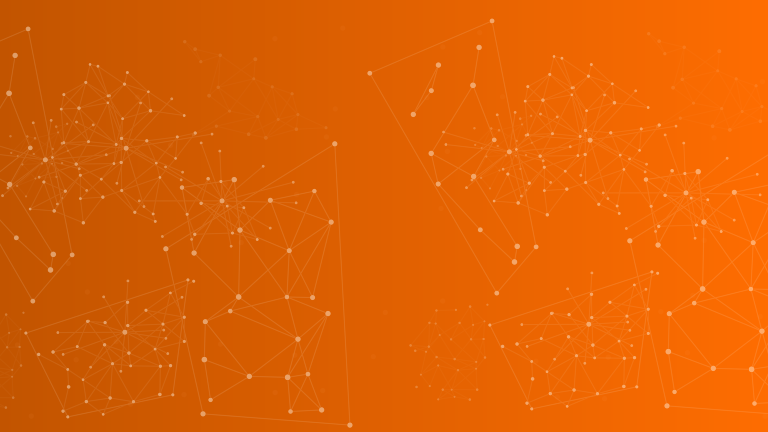
Reproduce this background procedurally as a Shadertoy shader.

```glsl
vec3 hash(vec2 p) {
    vec3 q = fract(p.xyx * vec3(0.1031, 0.1030, 0.0973));
    q += dot(q, q.yzx + 33.33);
    return fract((q.xxy + q.yzz) * q.zyx);
}

float segmentDistance(vec2 p, vec2 a, vec2 b) {
    vec2 ap = p - a, ab = b - a;
    return length(ap - ab * clamp(dot(ap, ab) / dot(ab, ab), 0.0, 1.0));
}

float leftOf(vec2 p, vec2 a, vec2 b) {
    vec2 e = b - a, q = p - a;
    return step(0.0, e.x * q.y - e.y * q.x);
}

// Corners run counterclockwise
float inQuad(vec2 p, vec2 a, vec2 b, vec2 c, vec2 d) {
    return leftOf(p, a, b) * leftOf(p, b, c) * leftOf(p, c, d) * leftOf(p, d, a);
}

// Areas occupied by each kind of network
float region(vec2 p, int kind) {
    if (kind == 0) return max(
        inQuad(p, vec2(0.07, 0.32), vec2(0.17, 0.40), vec2(0.07, 0.91), vec2(-0.21, 0.82)),
        inQuad(p, vec2(0.47, 0.04), vec2(0.80, 0.02), vec2(0.78, 0.65), vec2(0.37, 0.58)));
    if (kind == 1) return max(
        inQuad(p, vec2(0.04, 0.50), vec2(0.62, 0.44), vec2(0.37, 0.83), vec2(0.19, 0.91)),
        inQuad(p, vec2(0.14, 0.04), vec2(0.41, 0.03), vec2(0.45, 0.36), vec2(0.06, 0.24)));
    if (kind == 2)
        return inQuad(p, vec2(0.45, 0.65), vec2(0.80, 0.69), vec2(0.59, 0.87), vec2(0.42, 0.93));
    return max(
        inQuad(p, vec2(-0.15, 0.06), vec2(0.05, 0.04), vec2(0.06, 0.28), vec2(-0.12, 0.26)),
        inQuad(p, vec2(0.02, 0.54), vec2(0.16, 0.54), vec2(0.16, 0.73), vec2(0.02, 0.72)));
}

// xy: node position, z: visibility
vec3 nodeAt(vec2 id, float cell, int kind) {
    vec3 h = hash(id + 40.0 + 57.0 * float(kind));
    vec2 pos = (id + 0.1 + 0.8 * h.xy) * cell;
    return vec3(pos, region(pos, kind) * step(h.z, 0.97));
}

float lineMask(vec2 p, vec2 a, vec2 b) {
    return 1.0 - smoothstep(0.0, 0.0005 + 0.9 / iResolution.y, segmentDistance(p, a, b));
}

float discMask(vec2 p, vec2 c, float r) {
    float aa = 0.6 / iResolution.y;
    return 1.0 - smoothstep(r - aa, r + aa, length(p - c));
}

// Jittered nodes joined to their neighbours
float network(vec2 p, float cell, float radius, float lineGlow, int kind) {
    vec2 home = floor(p / cell);
    float dots = 0.0, lines = 0.0;
    for (int j = -1; j <= 1; j++)
    for (int i = -1; i <= 1; i++) {
        vec2 id = home + vec2(i, j);
        vec3 a = nodeAt(id, cell, kind);
        float size = radius * (0.85 + 0.3 * hash(id + 9.0).x);
        dots = max(dots, a.z * discMask(p, a.xy, size));
        for (int k = 0; k < 4; k++) {
            vec2 link = k == 3 ? vec2(1, 0) : vec2(k - 1, 1);
            vec3 b = nodeAt(id + link, cell, kind);
            float keep = step(hash(id * 3.0 + float(k)).y, 0.75);
            lines = max(lines, a.z * b.z * keep * lineMask(p, a.xy, b.xy));
        }
    }
    return max(0.47 * dots, lineGlow * lines);
}

// Outer nodes of a cluster, joined around its rim
float rim(vec2 p, vec2 a, vec2 b, vec2 c, vec2 d, float radius) {
    vec2 corners[4] = vec2[4](a, b, c, d);
    float glow = 0.0;
    for (int k = 0; k < 4; k++) {
        glow = max(glow, 0.12 * lineMask(p, corners[k], corners[(k + 1) % 4]));
        glow = max(glow, 0.47 * discMask(p, corners[k], radius));
    }
    return glow;
}

// Long threads spreading from one node
float fan(vec2 p, vec2 hub, float reach) {
    float glow = 0.47 * discMask(p, hub, 0.0058);
    for (int k = 0; k < 11; k++) {
        vec3 h = hash(hub * 90.0 + float(k) * 7.0);
        float angle = (float(k) + h.x) * 0.571;
        vec2 tip = hub + reach * (0.45 + 0.55 * h.y) * vec2(cos(angle), 0.7 * sin(angle));
        glow = max(glow, 0.09 * lineMask(p, hub, tip));
        glow = max(glow, 0.38 * discMask(p, tip, 0.0032));
    }
    return glow;
}

void mainImage(out vec4 fragColor, in vec2 fragCoord) {
    vec2 uv = fragCoord / iResolution.xy, p = fragCoord / iResolution.y;
    vec3 color = mix(vec3(0.76, 0.33, 0.0), vec3(0.995, 0.425, 0.005), uv.x);
    // Soft scattered specks
    vec2 id = floor(p / 0.12);
    vec3 h = hash(id + 21.0);
    vec2 speck = (id + 0.2 + 0.6 * h.xy) * 0.12;
    color = mix(color, vec3(1.0, 0.65, 0.4), 0.06 * step(h.z, 0.4) * discMask(p, speck, 0.006));
    // The cluster appears twice, the second slightly higher
    vec2 q = uv.x > 0.47 ? p - vec2(1.074, 0.0185) : p;
    float glow = network(q, 0.1, 0.0058, 0.12, 0);
    glow = max(glow, network(q, 0.055, 0.0036, 0.08, 1));
    glow = max(glow, 0.25 * network(q, 0.055, 0.004, 0.1, 2));
    glow = max(glow, 0.5 * network(q, 0.035, 0.0026, 0.06, 3));
    glow = max(glow, rim(q, vec2(0.47, 0.042), vec2(0.81, 0.016), vec2(0.775, 0.667), vec2(0.384, 0.424), 0.006));
    glow = max(glow, rim(q, vec2(0.076, 0.303), vec2(0.167, 0.41), vec2(0.065, 0.933), vec2(-0.218, 0.812), 0.0055));
    glow = max(glow, rim(q, vec2(0.157, 0.035), vec2(0.4, 0.086), vec2(0.435, 0.352), vec2(0.06, 0.229), 0.0036));
    glow = max(glow, fan(q, vec2(0.292, 0.657), 0.24));
    glow = max(glow, fan(q, vec2(0.514, 0.535), 0.20));
    glow = max(glow, fan(q, vec2(0.289, 0.231), 0.18));
    glow = max(glow, fan(q, vec2(0.105, 0.630), 0.17));
    fragColor = vec4(mix(color, vec3(1.0, 0.94, 0.87), glow), 1.0);
}
```
